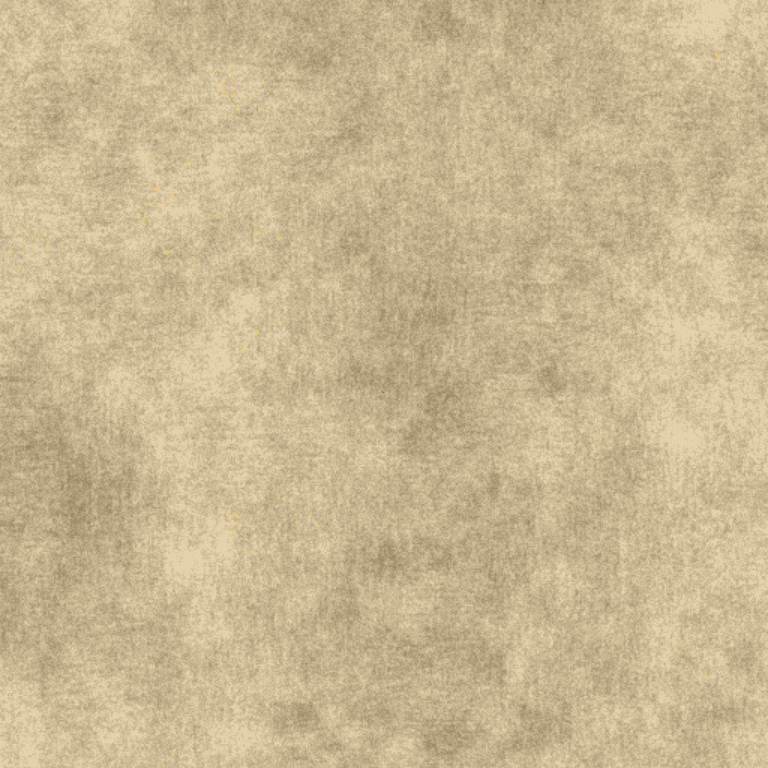
Write a three.js fragment shader that draws this texture.

```glsl
varying vec2 vUv;

const vec3 DARK_SAND = vec3(0.645, 0.565, 0.435);
const vec3 LIGHT_SAND = vec3(0.880, 0.810, 0.660);
const vec3 OCHRE = vec3(0.930, 0.800, 0.510);
const float GRAIN_CELLS = 512.0;
const int BLOTCHES = 14;

float hash(vec2 p) {
  vec3 q = fract(vec3(p.xyx) * 0.1031);
  q += dot(q, q.yzx + 33.33);
  return fract((q.x + q.y) * q.z);
}

float valueNoise(vec2 p) {
  vec2 cell = floor(p);
  vec2 f = fract(p);
  f = f * f * (3.0 - 2.0 * f);
  float low = mix(hash(cell), hash(cell + vec2(1.0, 0.0)), f.x);
  float high = mix(hash(cell + vec2(0.0, 1.0)), hash(cell + vec2(1.0)), f.x);
  return mix(low, high, f.y);
}

vec2 rotate(vec2 p, float angle) {
  float c = cos(angle);
  float s = sin(angle);
  return vec2(c * p.x - s * p.y, s * p.x + c * p.y);
}

// Layered noise centred on zero
float fbm(vec2 p, float gain) {
  float sum = 0.0;
  float total = 0.0;
  float weight = 1.0;
  for (int i = 0; i < 5; i++) {
    sum += weight * (valueNoise(p) - 0.5);
    total += weight;
    weight *= gain;
    p = rotate(p, 0.6) * 2.03 + 17.3;
  }
  return sum / total;
}

// Fine speckle: sharp single grains over slightly larger clumps
float grain(vec2 uv, float cells) {
  float sharp = valueNoise(uv * cells - 0.5 + 40.0) - 0.5;
  float clump = valueNoise(rotate(uv, 0.4) * cells * 0.46 + 90.0) - 0.5;
  return 0.5 * sharp + 0.38 * clump;
}

// Faint woven streaks, upright and level, that come and go
float weave(vec2 uv, float cells) {
  float upright = valueNoise(uv * cells * vec2(0.5, 0.08) + 11.0) - 0.5;
  float level = valueNoise(uv * cells * vec2(0.08, 0.5) + 57.0) - 0.5;
  float patches = valueNoise(uv * 7.0 + 23.0);
  return mix(upright, level, smoothstep(0.3, 0.7, patches));
}

// Soft round stains with ragged rims
float blotches(vec2 uv, float ragged) {
  float stain = 0.0;
  for (int i = 0; i < BLOTCHES; i++) {
    vec2 id = vec2(float(i), 7.0);
    vec2 centre = vec2(hash(id), hash(id + 31.0));
    float radius = mix(0.012, 0.032, hash(id + 63.0));
    float d = length(uv - centre) + ragged * 0.05;
    stain = max(stain, 1.0 - smoothstep(radius * 0.5, radius * 1.3, d));
  }
  return stain;
}

// Rare marks where noise passes a high threshold
float specks(vec2 p, float threshold) {
  return smoothstep(threshold, threshold + 0.04, valueNoise(p));
}

void main() {
  vec2 uv = vUv;
  float clouds = fbm(uv * vec2(4.6, 4.0) + 3.7, 0.64);
  float mottle = fbm(uv * 28.0 + 71.0, 0.75);

  // Brightness from broad to fine
  float tone = 0.63 + 1.3 * clouds + 0.85 * mottle;
  tone -= 0.16 * blotches(uv, mottle);
  tone += grain(uv, GRAIN_CELLS) + 0.28 * weave(uv, GRAIN_CELLS);

  // Dark pits, denser in the shaded areas
  float shade = 1.0 - smoothstep(-0.2, 0.2, clouds + mottle);
  float pits = specks(uv * GRAIN_CELLS - 0.5 + 300.0, 0.95);
  tone -= pits * mix(0.2, 0.55, shade);
  tone = clamp(tone, -0.55, 1.06);

  // Small ochre flecks gathered in a few light patches
  float patch_ = smoothstep(0.66, 0.82, valueNoise(uv * 9.0 + 130.0));
  float flecks = specks(rotate(uv, 0.3) * 190.0 + 210.0, 0.84) * patch_;
  flecks *= smoothstep(0.0, 0.12, clouds);

  vec3 colour = mix(DARK_SAND, LIGHT_SAND, tone);
  colour = mix(colour, OCHRE, 0.75 * flecks);
  gl_FragColor = vec4(colour, 1.0);
}
```
